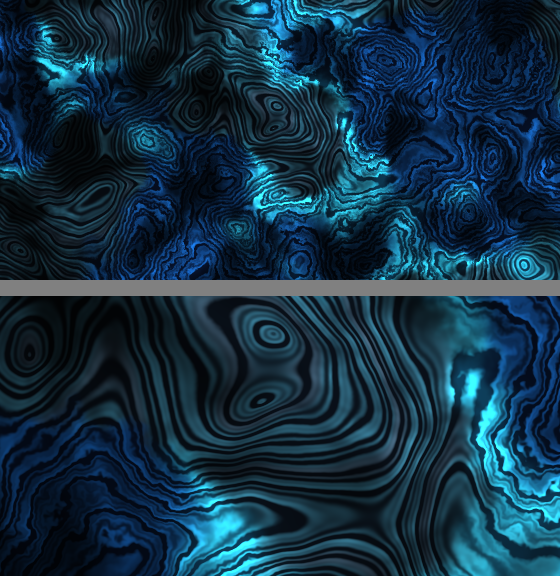
Top, the full canvas; bottom, a detail of the centre.
Reproduce this background procedurally as a Shadertoy shader.

```glsl
const float CELLS = 3.3;            // eddies per canvas height
const float REGION_FREQ = 3.7;      // size of the colour regions
const float BEND = 0.055;           // broad bending of the eddies
const float RIPPLE = 0.007;         // small bending of the lines
const float RAGGED = 0.008;         // tearing inside blue and glowing parts
const float RIM_WIDTH = 0.22;       // breadth of the glowing rims
const float HALO_WIDTH = 0.42;      // breadth of the dim light around them
const float SPARK_SHARE = 0.16;     // share of eddies with a bright core
const vec3 LINE_FREQ = vec3(83.0, 157.0, 241.0);
const vec3 LINE_WEIGHT = vec3(0.42, 0.42, 0.34);

const vec3 BLUE_BASE = vec3(0.020, 0.055, 0.130);
const vec3 BLUE_LINE = vec3(0.070, 0.340, 0.620);
const vec3 SLATE_BASE = vec3(0.026, 0.045, 0.070);
const vec3 SLATE_LINE = vec3(0.150, 0.340, 0.400);
const vec3 RUST_LINE = vec3(0.200, 0.150, 0.180);
const vec3 GLOW_BASE = vec3(0.050, 0.220, 0.320);
const vec3 GLOW_LINE = vec3(0.170, 0.720, 0.780);

vec3 hash3(vec2 cell) {
    vec3 k = vec3(dot(cell, vec2(127.1, 311.7)),
                  dot(cell, vec2(269.5, 183.3)),
                  dot(cell, vec2(419.2, 371.9)));
    return fract(sin(k) * 43758.5);
}

// Layered, mutually bent sines, roughly -1 to 1
float waves(vec2 p, int octaves) {
    const mat2 turn = mat2(1.56, 1.25, -1.25, 1.56);
    float sum = 0.0, amp = 1.0;
    for (int i = 0; i < octaves; i++) {
        vec2 bent = p + 1.1 * sin(p.yx * 0.73 + vec2(0.4, 2.1));
        sum += amp * sin(bent.x) * sin(bent.y);
        p = turn * p + vec2(3.7, 1.9);
        amp *= 0.5;
    }
    return sum;
}

vec2 waves2(vec2 p, int octaves) {
    return vec2(waves(p, octaves), waves(p.yx + vec2(17.3, 8.1), octaves));
}

// x: blended distance to the eddy centres, y: light of the bright cores
vec2 eddies(vec2 p) {
    const float blend = 10.0;
    vec2 home = floor(p);
    float sum = 0.0, core = 0.0;
    for (int y = -1; y <= 1; y++) {
        for (int x = -1; x <= 1; x++) {
            vec2 cell = home + vec2(x, y);
            vec3 rnd = hash3(cell);
            float d = distance(p, cell + 0.1 + 0.8 * rnd.xy);
            sum += exp(-blend * d);
            core += step(1.0 - SPARK_SHARE, rnd.z) * exp(-24.0 * d * d);
        }
    }
    return vec2(-log(sum) / blend, core);
}

// Contour lines at three spacings, each faded where too fine to resolve
float contours(float height) {
    float slope = length(vec2(dFdx(height), dFdy(height)));
    vec3 fade = 1.0 - smoothstep(1.4, 3.0, slope * LINE_FREQ);
    vec3 lines = sin(height * LINE_FREQ + vec3(0.0, 1.3, 2.9));
    return smoothstep(-0.65, 0.95, dot(lines * fade, LINE_WEIGHT));
}

void mainImage(out vec4 fragColor, in vec2 fragCoord) {
    vec2 p = fragCoord / iResolution.y;

    // Colour regions and the rims between them
    vec2 frayed = p + 0.014 * waves2(p * 38.0, 4);
    float region = waves(frayed * REGION_FREQ + vec2(2.3, 5.2), 3) + 0.08;
    float blue = smoothstep(-0.18, 0.14, region);
    float gate = smoothstep(-0.35, 0.35, waves(p * 3.1 + vec2(9.4, 1.6), 3));
    float rim = exp(-region * region / (RIM_WIDTH * RIM_WIDTH)) * gate;
    float halo = exp(-region * region / (HALO_WIDTH * HALO_WIDTH)) * gate;

    // Bent eddies, torn finely in the lively regions
    vec2 q = p + BEND * waves2(p * 6.5, 2) + RIPPLE * waves2(p * 25.0 + 4.0, 2);
    float tear = 0.08 + 0.92 * max(blue * 0.8, rim);
    q += RAGGED * tear * waves2(p * 62.0 + 11.0, 4);
    vec2 eddy = eddies(q * CELLS + vec2(5.0, 12.0));
    float height = eddy.x + 0.11 * waves(q * 8.0 + 6.0, 2);

    // Line strength with broad shade, dark hollows and broken wisps
    float shade = smoothstep(-0.8, 0.6, waves(p * 4.3 + vec2(31.0, 14.0), 2));
    float hollow = smoothstep(-0.85, 0.3, waves(q * 10.0 + 21.0, 3));
    float lit = mix(0.35, 1.15, hollow) * mix(0.55, 1.15, shade);
    float wisp = max(0.9 + 0.3 * waves(q * 45.0 + 3.0, 3), 0.25);
    float glow = clamp(1.1 * rim + 0.95 * eddy.y, 0.0, 1.0);
    lit = mix(lit, 1.1, 0.6 * glow);
    float line = contours(height) * wisp * lit;

    // Ink over the dim ground
    float rust = 0.5 * smoothstep(0.6, 1.0, sin(height * 23.0));
    vec3 slateLine = mix(SLATE_LINE, RUST_LINE, rust);
    vec3 base = mix(mix(SLATE_BASE, BLUE_BASE, blue), GLOW_BASE, glow);
    vec3 ink = mix(mix(slateLine, BLUE_LINE, blue), GLOW_LINE, glow);
    vec3 color = base * lit + ink * line * (0.92 + 0.25 * halo + 0.1 * glow);

    fragColor = vec4(clamp(color, 0.0, 1.0), 1.0);
}
```
